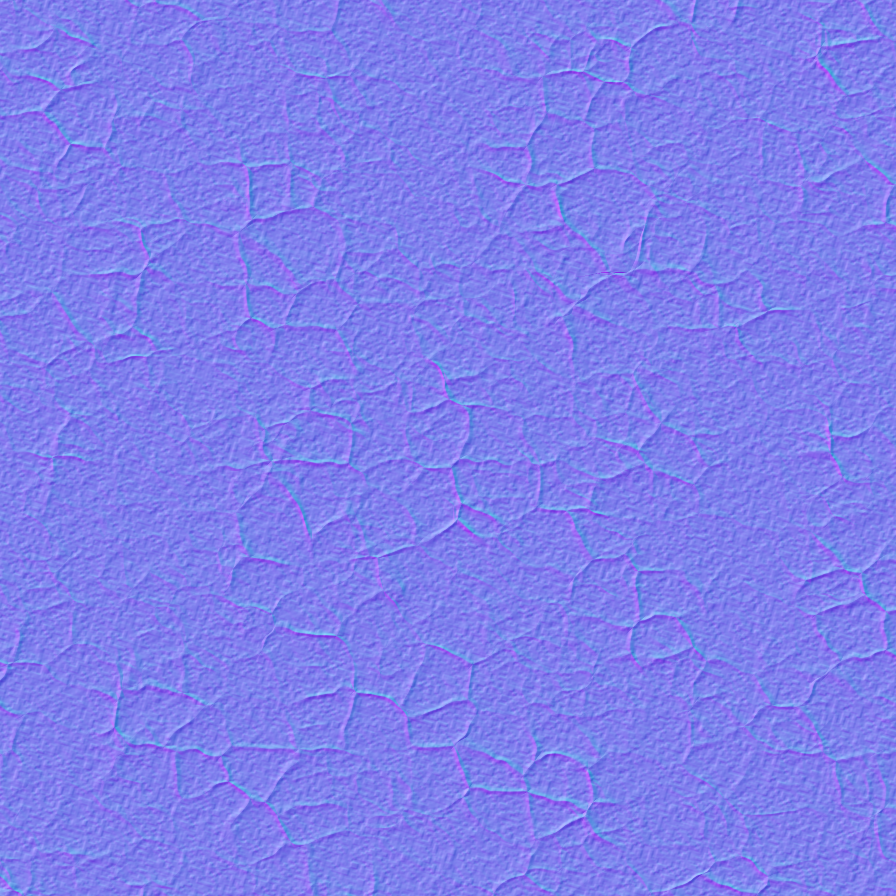
A Shadertoy shader for this texture map:

```glsl
// Tangent-space normal map of grainy plaster split into rounded plates by fine creases.

const vec3  FLAT_COLOR   = vec3(0.498, 0.499, 0.929); // colour of a level surface
const vec2  BLUE_LEAN    = vec2(0.38, 0.12);          // how blue follows red and green
const float SLOPE_STEP   = 0.001;                     // sampling span for the slope

const float MAIN_PLATES  = 17.0;                      // plates per canvas side
const float MINOR_PLATES = 29.0;
const vec2  PLATE_SHAPE  = vec2(0.9, 1.1);            // plates are a little wide
const float MAIN_DEPTH   = 0.0018;
const float MINOR_DEPTH  = 0.0008;
const float CREASE_WIDTH = 0.0029;
const float SHOULDER     = 0.008;                     // soft rounding beside a crease
const float SIZE_SPREAD  = 0.5;                       // variation of plate radius

const vec2  GRAIN_SCALE  = vec2(250.0, 310.0);
const float GRAIN_HEIGHT = 0.00070;
const float LUMP_HEIGHT  = 0.00075;
const mat2  GRAIN_TILT   = mat2(0.80, 0.46, 0.46, 0.86); // couples red with green

vec3 hash3(vec2 p) {
    vec3 q = fract(p.xyx * vec3(0.1031, 0.1030, 0.0973));
    q += dot(q, q.yxz + 33.33);
    return fract((q.xxy + q.yzz) * q.zyx);
}

float valueNoise(vec2 p) {
    vec2 cell = floor(p);
    vec2 f = fract(p);
    f = f * f * f * (f * (f * 6.0 - 15.0) + 10.0);
    float bottom = mix(hash3(cell).x, hash3(cell + vec2(1, 0)).x, f.x);
    float top = mix(hash3(cell + vec2(0, 1)).x, hash3(cell + vec2(1, 1)).x, f.x);
    return mix(bottom, top, f.y);
}

// Distance to the border between plates of uneven radius, in canvas units
float plateBorder(vec2 p, float plates) {
    p *= plates * PLATE_SHAPE;
    vec2 cell = floor(p);
    float nearest = 9.0;
    float second = 9.0;
    for (int y = -1; y <= 1; y++) {
        for (int x = -1; x <= 1; x++) {
            vec2 id = cell + vec2(x, y);
            vec3 rnd = hash3(id + plates * 7.0);
            float d = length(id + 0.1 + 0.8 * rnd.xy - p) - SIZE_SPREAD * rnd.z;
            second = min(second, max(nearest, d));
            nearest = min(nearest, d);
        }
    }
    return 0.5 * (second - nearest) / plates;
}

// Sharp groove with a softer shoulder
float crease(float dist) {
    float t = dist / CREASE_WIDTH;
    return 0.6 * exp(-t * t) + 0.6 * exp(-dist / SHOULDER);
}

float creaseHeight(vec2 p) {
    vec2 wobble = vec2(valueNoise(p * 19.0), valueNoise(p * 19.0 + 71.0)) - 0.5;
    vec2 ripple = vec2(valueNoise(p * 60.0 + 13.0), valueNoise(p * 60.0 + 47.0)) - 0.5;
    vec2 q = p + 0.018 * wobble + 0.006 * ripple;
    float mainFade = mix(0.22, 1.0, smoothstep(0.35, 0.85, valueNoise(p * 14.0 + 5.0)));
    float minorFade = smoothstep(0.3, 0.85, valueNoise(p * 23.0 + 29.0));
    return -MAIN_DEPTH * mainFade * crease(plateBorder(q, MAIN_PLATES))
           - MINOR_DEPTH * minorFade * crease(plateBorder(q + 0.37, MINOR_PLATES));
}

// Fine grain over slightly larger lumps, turned to hide the lattice
float grainHeight(vec2 p) {
    vec2 fine = mat2(0.96, 0.28, -0.28, 0.96) * p;
    vec2 broad = mat2(0.8, -0.6, 0.6, 0.8) * p;
    return GRAIN_HEIGHT * valueNoise(fine * GRAIN_SCALE + 300.0)
         + LUMP_HEIGHT * valueNoise(broad * GRAIN_SCALE.y * 0.45 + 500.0);
}

// Creases and grain are kept apart, as they tilt the colour differently
vec2 heights(vec2 p) {
    return vec2(creaseHeight(p), grainHeight(p));
}

void mainImage(out vec4 fragColor, in vec2 fragCoord) {
    vec2 p = fragCoord / iResolution.y;
    vec2 e = vec2(0.5 * SLOPE_STEP, 0.0);

    // Central differences give the slopes; green points down the canvas
    vec2 alongX = (heights(p - e.xy) - heights(p + e.xy)) / SLOPE_STEP;
    vec2 alongY = (heights(p + e.yx) - heights(p - e.yx)) / SLOPE_STEP;
    vec2 tilt = vec2(alongX.x, alongY.x) + GRAIN_TILT * vec2(alongX.y, alongY.y);

    vec2 lean = 0.5 * normalize(vec3(tilt, 1.0)).xy;
    vec3 color = FLAT_COLOR + vec3(lean, dot(lean, BLUE_LEAN));
    fragColor = vec4(clamp(color, 0.0, 1.0), 1.0);
}
```
